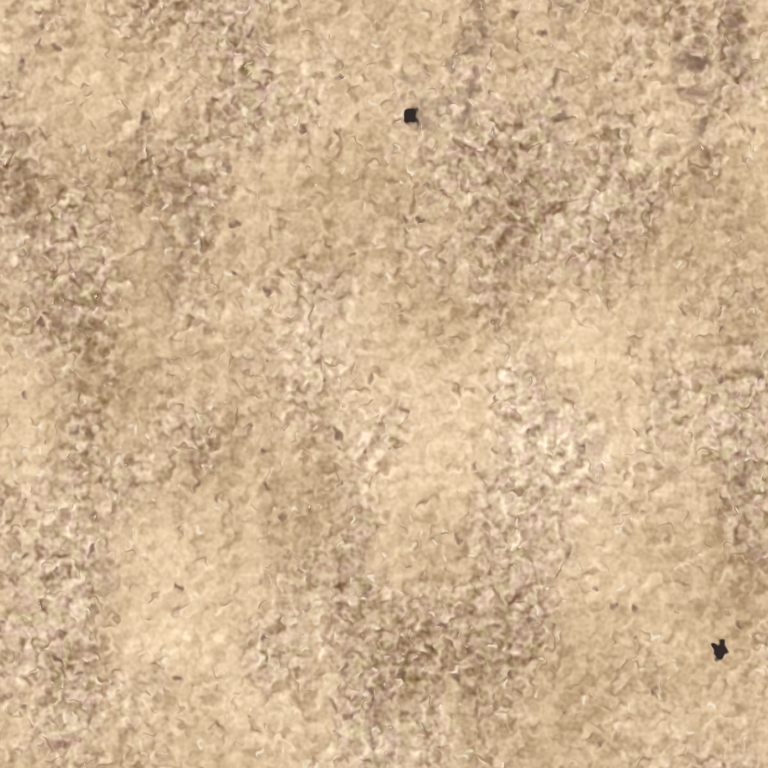
Give the GLSL for this texture, as a WebGL 1 fragment shader.

```glsl
precision highp float;
// Dry sandy ground: smooth pale sand broken by rough, greyer, crumbly patches.
// Layered gradient noise gives relief and grain; cell-based bent strokes give
// creases, and ragged dots give bright grit, dark crumbs and a few pebbles.

uniform vec2 u_resolution;

const vec3 SAND = vec3(0.858, 0.748, 0.606);
const vec3 ROUGH_SAND = vec3(0.800, 0.698, 0.584);
const vec3 CREASE = vec3(0.530, 0.390, 0.290);
const vec3 SHADOW = vec3(0.440, 0.335, 0.285);
const vec3 GRIT = vec3(0.970, 0.920, 0.830);
const vec3 PEBBLE = vec3(0.200, 0.170, 0.160);

vec2 hash22(vec2 p) {
  vec3 q = fract(p.xyx * vec3(0.1031, 0.1030, 0.0973));
  q += dot(q, q.yzx + 33.33);
  return fract((q.xx + q.yz) * q.zy);
}

float cornerSlope(vec2 cell, vec2 corner, vec2 f) {
  return dot(hash22(cell + corner) * 2.0 - 1.0, f - corner);
}

// Gradient noise, centred on zero
float noise(vec2 p) {
  vec2 cell = floor(p);
  vec2 f = fract(p);
  vec2 u = f * f * f * (f * (f * 6.0 - 15.0) + 10.0);
  float low = mix(cornerSlope(cell, vec2(0.0), f),
                  cornerSlope(cell, vec2(1.0, 0.0), f), u.x);
  float high = mix(cornerSlope(cell, vec2(0.0, 1.0), f),
                   cornerSlope(cell, vec2(1.0), f), u.x);
  return mix(low, high, u.y);
}

vec2 noise2(vec2 p) {
  return vec2(noise(p), noise(p + 71.7));
}

float fbm(vec2 p) {
  float sum = 0.0;
  float amplitude = 1.0;
  for (int i = 0; i < 4; i++) {
    sum += amplitude * noise(p);
    p = p * 2.03 + 17.3;
    amplitude *= 0.6;
  }
  return sum;
}

// Height difference towards the light
float relief(vec2 p, vec2 toLight) {
  return noise(p) - noise(p + toLight);
}

// Short, tapered, bent strokes, at most one per cell
float strokes(vec2 p, float scale, float density) {
  vec2 q = p * scale;
  vec2 cell = floor(q);
  float ink = 0.0;
  for (int j = -1; j <= 1; j++) {
    for (int i = -1; i <= 1; i++) {
      vec2 id = cell + vec2(float(i), float(j));
      vec2 shape = hash22(id + 37.0);
      vec2 pick = hash22(id + 91.0);
      vec2 d = q - id - hash22(id);
      float angle = (shape.x - 0.5) * 3.0 - 0.5;
      float c = cos(angle);
      float s = sin(angle);
      d = vec2(c * d.x + s * d.y, c * d.y - s * d.x);
      d.y += (shape.y - 0.5) * 2.0 * d.x * d.x;
      float halfLength = mix(0.22, 0.60, pick.y);
      float taper = clamp(1.0 - d.x * d.x / (halfLength * halfLength), 0.0, 1.0);
      float line = 1.0 - smoothstep(0.0, 0.17, abs(d.y));
      ink = max(ink, line * taper * mix(0.35, 1.0, shape.y) * step(pick.x, density));
    }
  }
  return ink;
}

// Soft dots that stay inside their cells
float dots(vec2 p, float scale, float density, float radius) {
  vec2 q = p * scale;
  vec2 id = floor(q);
  vec2 pick = hash22(id + 53.0);
  vec2 d = fract(q) - mix(vec2(0.35), vec2(0.65), hash22(id));
  float size = radius * mix(0.6, 1.0, pick.y);
  float body = 1.0 - smoothstep(0.0, size, length(d * vec2(1.0, 0.8)));
  return body * step(pick.x, density) * mix(0.4, 1.0, pick.y);
}

void main() {
  vec2 uv = gl_FragCoord.xy / min(u_resolution.x, u_resolution.y);
  vec2 p = uv + noise2(uv * 30.0 + 5.0) * 0.012;
  vec2 ragged = p + noise2(uv * 95.0 + 13.0) * 0.010;

  // Rough patches, drawn out vertically
  float rough = smoothstep(-0.28, 0.42, fbm(p * vec2(5.0, 3.2) + 11.0));
  float upper = smoothstep(0.45, 0.75, uv.y);

  // Light and shade of the surface, with highlights held back
  float tone = 0.17 * noise(uv * 3.5 + 3.0) + 0.12 * noise(p * 11.0 + 31.0);
  tone += 0.06 * noise(uv * vec2(38.0, 3.0));
  tone += relief(ragged * 52.0, vec2(-0.32, 0.42)) * mix(0.12, 0.22, rough);
  tone += noise(ragged * vec2(92.0, 82.0) + 9.0) * mix(0.14, 0.32, rough);
  tone += noise(uv * 150.0 + 29.0) * mix(0.09, 0.20, rough);
  tone *= mix(1.10, 0.85, step(0.0, tone));
  vec3 color = mix(SAND, ROUGH_SAND, rough) + tone * vec3(0.95, 1.0, 1.0);

  // Faint mauve and olive tints
  color += noise(p * 48.0 + 61.0) * rough * vec3(0.03, -0.02, 0.06);

  // Vertical shaded furrows, strongest in the upper part
  float furrow = smoothstep(0.05, 0.40, noise(p * vec2(17.0, 5.0) + 23.0));
  furrow *= smoothstep(-0.20, 0.30, noise(ragged * 55.0 + 7.0));
  color = mix(color, SHADOW, furrow * rough * mix(0.25, 0.75, upper));

  // Broken creases with a lit lip
  float broken = smoothstep(-0.30, 0.15, noise(uv * 60.0 + 43.0));
  float crease = strokes(ragged, 24.0, 0.55) * broken;
  color += 0.06 * strokes(ragged + vec2(0.002, 0.006), 24.0, 0.55);
  color = mix(color, CREASE, 0.60 * crease);
  color = mix(color, CREASE, 0.50 * strokes(ragged + 3.7, 42.0, mix(0.25, 0.60, rough)));

  // Crumbs, bright grit and rare pebbles
  float crumbs = dots(ragged + 1.3, 44.0, mix(0.04, 0.16, rough), 0.34);
  color = mix(color, SHADOW, 0.80 * crumbs);
  color = mix(color, GRIT, 0.90 * dots(ragged + 2.2, 66.0, mix(0.08, 0.22, rough), 0.34));
  float pebble = smoothstep(0.05, 0.40, dots(ragged + 5.1, 10.0, 0.04, 0.16));
  color = mix(color, PEBBLE, pebble);

  gl_FragColor = vec4(clamp(color, 0.0, 1.0), 1.0);
}
```
